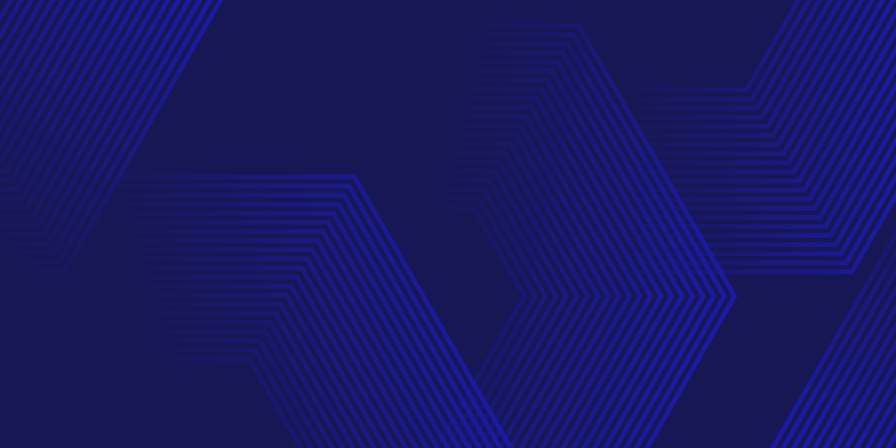
Reproduce this background procedurally as a Shadertoy shader.

```glsl
const vec3 NAVY = vec3(0.092, 0.092, 0.337);
const vec3 BLUE = vec3(0.102, 0.102, 0.645);
const float PITCH = 0.0203;       // spacing of the strokes, in canvas heights
const float STROKE_COUNT = 21.0;
const float STROKE_SHARE = 0.5;   // part of the pitch that is inked

// Depth inside a half plane whose border passes through a point.
float edgeDepth(vec2 p, vec2 onEdge, float normalDegrees) {
    float a = radians(normalDegrees);
    return dot(onEdge - p, vec2(cos(a), sin(a)));
}

// Depth inside a 120 degree corner; side is 1.0 for a flat top, -1.0 for a flat base.
float bendDepth(vec2 p, vec2 corner, float side) {
    return min(edgeDepth(p, corner, 90.0 * side), edgeDepth(p, corner, 30.0 * side));
}

// Parallel strokes that follow the contours of a depth field.
float strokes(float depth, float pixel) {
    float t = depth / PITCH;
    float offCentre = abs(fract(t + 0.5 - 0.5 * STROKE_SHARE) - 0.5);
    float ink = clamp((0.5 * STROKE_SHARE - offCentre) * PITCH / pixel + 0.5, 0.0, 1.0);
    return ink * step(-0.25, t) * step(t, STROKE_COUNT - 0.25);
}

// Linear ramp from 0 at one point to 1 at another.
float fade(vec2 p, vec2 from, vec2 to) {
    vec2 axis = to - from;
    return clamp(dot(p - from, axis) / dot(axis, axis), 0.0, 1.0);
}

vec3 addBand(vec3 base, float depth, float opacity, float pixel) {
    return mix(base, BLUE, strokes(depth, pixel) * opacity);
}

void mainImage(out vec4 fragColor, in vec2 fragCoord) {
    float pixel = 1.0 / iResolution.y;
    vec2 p = fragCoord * pixel;
    vec3 color = NAVY;

    // Upper left band
    float depth = bendDepth(p, vec2(0.146, 0.390), -1.0);
    color = addBand(color, depth, fade(p, vec2(0.05, 0.40), vec2(0.50, 0.90)), pixel);

    // Lower left band
    depth = bendDepth(p, vec2(0.794, 0.610), 1.0);
    color = addBand(color, depth, fade(p, vec2(0.30, 0.40), vec2(0.95, 0.60)), pixel);

    // Central band with two bends
    depth = min(bendDepth(p, vec2(1.294, 0.948), 1.0),
                edgeDepth(p, vec2(1.644, 0.336), -30.0));
    color = addBand(color, depth, fade(p, vec2(0.98, 0.60), vec2(1.60, 0.45)), pixel);

    // Upper right band
    depth = bendDepth(p, vec2(1.904, 0.388), -1.0);
    color = addBand(color, depth, fade(p, vec2(1.40, 0.50), vec2(2.00, 0.50)), pixel);

    // Lower right straight band
    depth = edgeDepth(p, vec2(1.719, 0.0), 150.0);
    color = addBand(color, depth, fade(p, vec2(2.05, 0.65), vec2(1.80, 0.05)), pixel);

    fragColor = vec4(color, 1.0);
}
```
